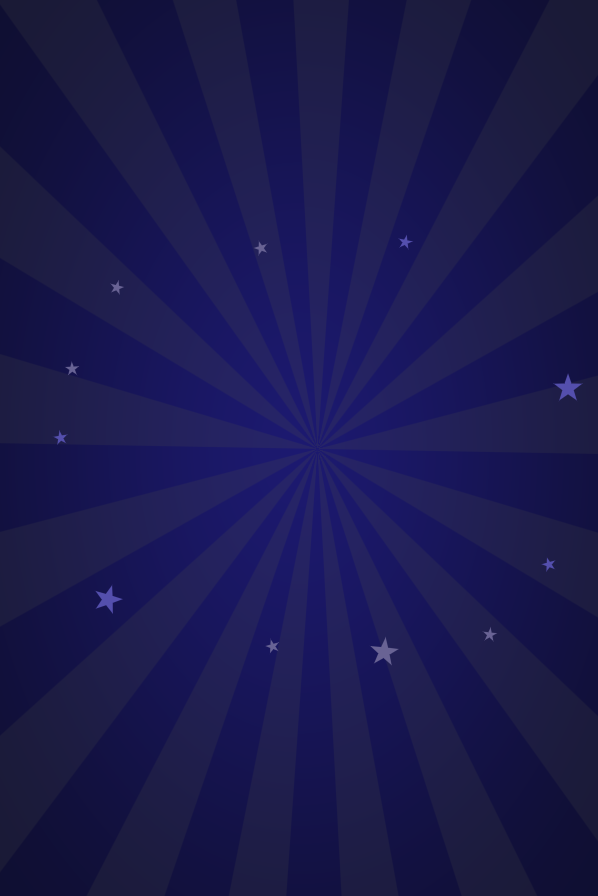
A WebGL 2 fragment shader for this background:

```glsl
#version 300 es
precision highp float;
// Night-blue sunburst: alternating rays spread from the canvas centre over an
// elliptical glow, with a loose ring of small five-pointed stars.
// Rays come from the sign of a sine of the angle; stars from a folded distance.

uniform vec2 u_resolution;
out vec4 outColor;

const float PI = 3.14159265;
const float RAY_PAIRS = 17.0;
const int STAR_COUNT = 11;
const vec2 HUB = vec2(0.531, 0.499);

const vec3 DARK_INNER = vec3(0.112, 0.100, 0.445);
const vec3 DARK_OUTER = vec3(0.058, 0.056, 0.190);
const vec3 LIGHT_INNER = vec3(0.153, 0.143, 0.415);
const vec3 LIGHT_OUTER = vec3(0.100, 0.100, 0.205);
const vec3 STAR_BLUE = vec3(0.33, 0.31, 0.68);
const vec3 STAR_PALE = vec3(0.41, 0.39, 0.58);

mat2 rotation(float angle) {
    float c = cos(angle), s = sin(angle);
    return mat2(c, s, -s, c);
}

// Coverage of the light rays, smoothed across their edges.
float rayMask(vec2 fromHub, float turn) {
    float wave = sin(RAY_PAIRS * (atan(fromHub.y, fromHub.x) + turn));
    float soft = 0.7 * fwidth(wave) + 1e-4;
    return smoothstep(-soft, soft, wave);
}

// Signed distance to the edge of a five-pointed star.
float starDistance(vec2 p, float radius) {
    float sector = 2.0 * PI / 5.0;
    float a = mod(atan(p.x, p.y) + 0.5 * sector, sector) - 0.5 * sector;
    vec2 folded = length(p) * vec2(abs(sin(a)), cos(a));
    vec2 tip = vec2(0.0, radius);
    vec2 notch = 0.4 * radius * vec2(sin(0.5 * sector), cos(0.5 * sector));
    vec2 edge = notch - tip;
    return dot(folded - tip, normalize(vec2(-edge.y, edge.x)));
}

// Position of a star around the hub, in fractions of the canvas.
vec2 starOffset(float index, float swing) {
    float step = 2.0 * PI / float(STAR_COUNT);
    float angle = step * index + 0.47 - 0.31 * swing + 0.17 * sin(step * index);
    float reach = 0.32 + 0.11 * cos(2.0 * angle);
    return reach * vec2(cos(angle), sin(angle));
}

void main() {
    vec2 uv = gl_FragCoord.xy / u_resolution;
    vec2 fromHub = uv - HUB;
    vec2 aspect = vec2(1.0, u_resolution.y / u_resolution.x);
    float pixel = 1.0 / u_resolution.x;

    // Glow and rays
    float fade = smoothstep(-0.08, 0.78, length(uv - 0.5));
    vec3 dark = mix(DARK_INNER, DARK_OUTER, fade);
    vec3 light = mix(LIGHT_INNER, LIGHT_OUTER, fade);
    vec3 color = mix(dark, light, rayMask(fromHub, 0.012));

    // Stars
    for (int i = 0; i < STAR_COUNT; i++) {
        float index = float(i);
        float swing = cos(4.0 * PI * index / float(STAR_COUNT));
        bool large = min(mod(index, 6.0), mod(index, 8.0)) < 0.5;
        vec2 local = (fromHub - starOffset(index, swing)) * aspect;
        local = rotation(0.3 * sin(2.4 * index)) * local;
        float d = starDistance(local, large ? 0.025 : 0.012);
        vec3 tint = mix(STAR_PALE, STAR_BLUE, smoothstep(-0.2, 0.4, swing));
        color = mix(color, tint, 1.0 - smoothstep(-0.7 * pixel, 0.7 * pixel, d));
    }
    outColor = vec4(color, 1.0);
}
```
